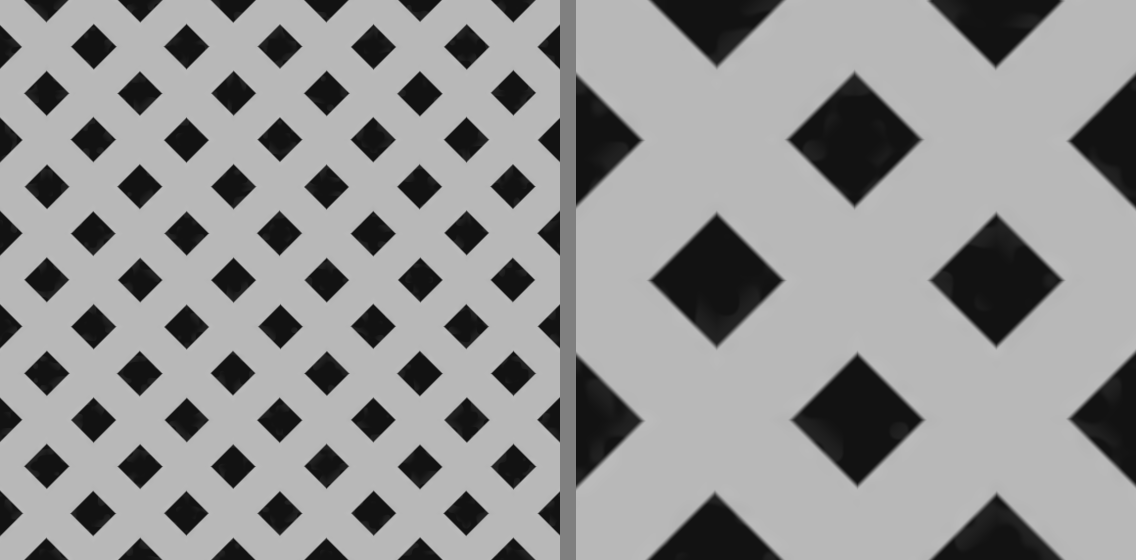
Left, the full canvas; right, a detail of the centre.
Give the GLSL for this pattern, as a Shadertoy shader.

```glsl
// Black diamonds on a flat grey ground, six repeats across and down with a second
// set offset by half a cell. A grid turned by 45 degrees turns each diamond into a
// square distance; wrapped hashes add slight size shifts, smudges and soft halos.

const float REPEATS = 6.0;

float hash(vec2 p) {
    vec3 q = fract(vec3(p.xyx) * 0.1031);
    q += dot(q, q.yzx + 33.33);
    return fract((q.x + q.y) * q.z);
}

// Value noise that wraps after the given number of lattice steps
float tileNoise(vec2 uv, float steps) {
    vec2 p = uv * steps;
    vec2 i = floor(p);
    vec2 f = fract(p);
    f = f * f * (3.0 - 2.0 * f);
    vec2 a = mod(i, steps);
    vec2 b = mod(i + 1.0, steps);
    return mix(mix(hash(a), hash(vec2(b.x, a.y)), f.x),
               mix(hash(vec2(a.x, b.y)), hash(b), f.x), f.y);
}

void mainImage(out vec4 fragColor, in vec2 fragCoord) {
    vec2 uv = fragCoord / iResolution.xy;
    vec2 p = uv * REPEATS;

    // Turned grid: one diamond in each unit square
    vec2 turned = vec2(p.x + p.y, p.x - p.y);
    vec2 center = floor(turned) + 0.5;
    vec2 local = turned - center;

    // Wrapped identity of the diamond, for its small irregularities
    vec2 id = mod(0.5 * vec2(center.x + center.y, center.x - center.y), REPEATS) * 2.0;
    vec2 jitter = vec2(hash(id + 17.0), hash(id + 41.0)) - 0.5;
    local -= 0.012 * jitter;
    float halfSide = 0.239 + 0.006 * (hash(id + 73.0) - 0.5);
    float dist = max(abs(local.x), abs(local.y)) - halfSide;

    // Soft edge, never narrower than a pixel
    float soft = max(0.016, REPEATS / min(iResolution.x, iResolution.y));
    float ink = 1.0 - smoothstep(-soft, soft, dist);

    // Faint lighter smudges towards the rim, and a slight halo outside it
    float rim = smoothstep(-0.16, -0.02, dist);
    float smudge = smoothstep(0.52, 0.72, tileNoise(uv, 78.0)) * rim;
    float halo = (tileNoise(uv, 96.0) - 0.5) * (1.0 - smoothstep(0.03, 0.1, dist));

    float ground = 0.722 + 0.03 * halo;
    float black = 0.07 + 0.06 * smudge;
    fragColor = vec4(vec3(mix(ground, black, ink)), 1.0);
}
```
